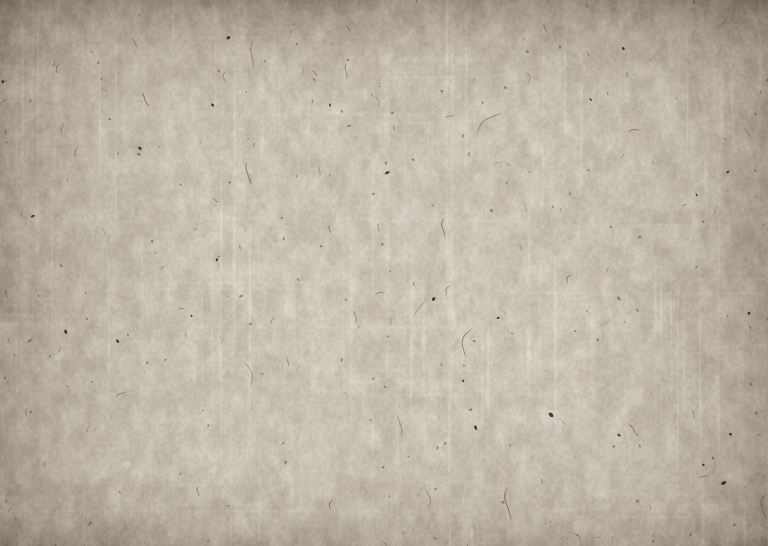
A Shadertoy shader for this texture:

```glsl
vec3 hash3(vec2 cell, float seed) {
    vec3 h = fract(vec3(cell.xyx + seed * 17.13) * vec3(0.1031, 0.1030, 0.0973));
    h += dot(h, h.yxz + 33.33);
    return fract((h.xxy + h.yzz) * h.zyx);
}

float valueNoise(vec2 p, float seed) {
    vec2 cell = floor(p), f = fract(p);
    f = f * f * (3.0 - 2.0 * f);
    float a = hash3(cell, seed).x;
    float b = hash3(cell + vec2(1.0, 0.0), seed).x;
    float c = hash3(cell + vec2(0.0, 1.0), seed).x;
    float d = hash3(cell + vec2(1.0, 1.0), seed).x;
    return mix(mix(a, b, f.x), mix(c, d, f.x), f.y);
}

// Layered noise, centred on zero
float fbm(vec2 p, float seed, int octaves) {
    float sum = 0.0, gain = 0.5;
    for (int i = 0; i < octaves; i++) {
        sum += gain * (valueNoise(p, seed + float(i)) - 0.5);
        p = mat2(0.96, 0.28, -0.28, 0.96) * p * 2.05;
        gain *= 0.58;
    }
    return sum;
}

mat2 rotation(float angle) {
    float c = cos(angle), s = sin(angle);
    return mat2(c, s, -s, c);
}

// Thin bent hairs, mostly upright, one per chosen cell
float fibres(vec2 p, float cellSize, float chance, float reach, float width, float seed, float px) {
    vec2 base = floor(p / cellSize);
    float cover = 0.0;
    for (int j = -1; j <= 1; j++)
    for (int i = -1; i <= 1; i++) {
        vec2 cell = base + vec2(i, j);
        vec3 place = hash3(cell, seed), form = hash3(cell, seed + 5.0);
        if (place.z > chance) continue;
        float lean = form.x - 0.5;
        vec2 q = rotation(lean * (0.8 + 7.0 * lean * lean)) * (p - (cell + place.xy) * cellSize);
        float halfLength = reach * mix(0.3, 1.0, form.y * form.y);
        float along = q.y / halfLength;
        float bend = (form.z - 0.5) * 0.9 * halfLength;
        float centre = bend * along * along + 0.12 * halfLength * sin(along * 3.0 + form.x * 6.0);
        float dist = abs(q.x - centre);
        float line = 1.0 - smoothstep(width - 0.5 * px, width + 0.7 * px, dist);
        float taper = 1.0 - smoothstep(0.55, 1.0, abs(along));
        cover = max(cover, line * taper * mix(0.4, 1.0, form.z));
    }
    return cover;
}

// Small tilted flecks, one per chosen cell
float specks(vec2 p, float cellSize, float chance, float radius, float stretch, float seed, float px) {
    vec2 base = floor(p / cellSize);
    float cover = 0.0;
    for (int j = -1; j <= 1; j++)
    for (int i = -1; i <= 1; i++) {
        vec2 cell = base + vec2(i, j);
        vec3 place = hash3(cell, seed), form = hash3(cell, seed + 5.0);
        if (place.z > chance) continue;
        vec2 q = rotation((form.x - 0.5) * 2.4) * (p - (cell + place.xy) * cellSize);
        q.y /= mix(1.0, stretch, form.y);
        float size = radius * mix(0.45, 1.0, form.z);
        cover = max(cover, 1.0 - smoothstep(size - 0.6 * px, size + 0.6 * px, length(q)));
    }
    return cover;
}

// Darkening towards the borders, strongest along the top
float vignette(vec2 uv, float wobble) {
    vec2 q = abs(uv * 2.0 - 1.0) + wobble;
    float sides = 0.15 * pow(q.x, 4.5);
    float ends = uv.y > 0.5 ? 0.19 * pow(q.y, 6.0) : 0.13 * pow(q.y, 7.0);
    return sides + ends;
}

// Fine pale threads of the weave, broken along their length
float threads(float across, float along, float seed) {
    float thread = smoothstep(0.72, 1.0, valueNoise(vec2(across * 170.0, along * 2.5), seed));
    return thread * valueNoise(vec2(across * 30.0, along * 9.0), seed + 3.0);
}

void mainImage(out vec4 fragColor, in vec2 fragCoord) {
    vec2 uv = fragCoord / iResolution.xy;
    vec2 p = fragCoord / iResolution.y;
    float px = 1.0 / iResolution.y;

    // Paper tone: clouds, upright mottling, grain and weave
    float clouds = fbm(p * 5.0, 1.0, 3);
    float mottle = fbm(p * vec2(48.0, 30.0), 11.0, 4);
    float grain = fbm(p * vec2(230.0, 190.0), 21.0, 2);
    float edge = vignette(uv, clouds * 0.10);
    float tone = 0.790 - edge + 0.035 * clouds + (0.125 + 0.15 * edge) * mottle + 0.085 * grain;
    tone += 0.055 * threads(p.x, p.y, 31.0) + 0.025 * threads(p.y, p.x, 41.0);

    // Ramp from shadowed brown to pale paper
    const vec3 shadowBrown = vec3(0.45, 0.40, 0.335);
    const vec3 palePaper = vec3(0.81, 0.78, 0.73);
    vec3 color = mix(shadowBrown, palePaper, (tone - 0.45) / 0.36);

    // Soft brown stains
    float stain = smoothstep(0.72, 0.98, valueNoise(p * vec2(32.0, 26.0), 51.0));
    color -= vec3(0.045, 0.055, 0.065) * stain * (0.5 + mottle);

    // Fibres, flecks and pale spots
    const vec3 fibreBrown = vec3(0.36, 0.27, 0.19);
    const vec3 fleckDark = vec3(0.17, 0.13, 0.10);
    const vec3 spotPale = vec3(0.85, 0.83, 0.78);
    color = mix(color, fibreBrown, 0.60 * fibres(p, 0.13, 0.36, 0.036, 0.0008, 61.0, px));
    color = mix(color, fibreBrown, 0.50 * fibres(p, 0.07, 0.30, 0.014, 0.0008, 71.0, px));
    color = mix(color, fleckDark, 0.85 * specks(p, 0.13, 0.42, 0.0034, 1.9, 81.0, px));
    color = mix(color, fibreBrown, 0.55 * specks(p, 0.06, 0.35, 0.0022, 2.0, 91.0, px));
    color = mix(color, spotPale, 0.60 * specks(p, 0.25, 0.13, 0.0080, 1.2, 101.0, px));

    fragColor = vec4(clamp(color, 0.0, 1.0), 1.0);
}
```
